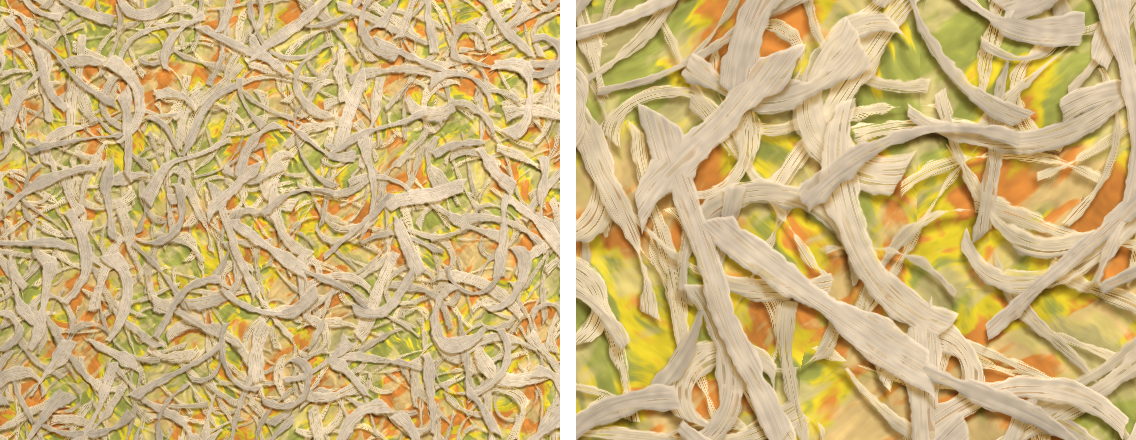
Left: the whole. Right: its middle third, enlarged.
This pattern is drawn by a WebGL 2 fragment shader. Its source:

```glsl
#version 300 es
precision highp float;

uniform vec2 u_resolution;
out vec4 fragColor;

// Lengths are fractions of the canvas height
const int STROKE_LAYERS = 6;
const vec2 CELL_RANGE = vec2(0.088, 0.138);
const vec2 WIDTH_RANGE = vec2(0.0038, 0.0120);
const vec2 REACH_RANGE = vec2(0.45, 0.95);
const vec2 LIGHT_OFFSET = vec2(0.0018, 0.0055);
const float GROUND_SHADOW = 0.42;
const float PAINT_SHADOW = 0.24;
const float WARP = 0.034;
const float EDGE_ROUGHNESS = 0.009;

const vec3 THIN_PAINT = vec3(0.88, 0.79, 0.62);
const vec3 THICK_PAINT = vec3(0.83, 0.755, 0.65);
const vec3 SHADOW_TINT = vec3(1.0, 0.90, 0.68);
const vec3 GREEN = vec3(0.67, 0.67, 0.32);
const vec3 YELLOW = vec3(0.90, 0.80, 0.20);
const vec3 ORANGE = vec3(0.84, 0.53, 0.24);
const vec3 CREAM = vec3(0.86, 0.77, 0.52);

float hash(vec2 p) {
    vec3 q = fract(p.xyx * vec3(0.1031, 0.1030, 0.0973));
    q += dot(q, q.yzx + 33.33);
    return fract((q.x + q.y) * q.z);
}

float noise(vec2 p) {
    vec2 i = floor(p), f = fract(p);
    f = f * f * (3.0 - 2.0 * f);
    return mix(mix(hash(i), hash(i + vec2(1, 0)), f.x),
               mix(hash(i + vec2(0, 1)), hash(i + 1.0), f.x), f.y);
}

float fbm(vec2 p) {
    float sum = 0.0, gain = 0.55;
    for (int i = 0; i < 4; i++) {
        sum += gain * noise(p);
        p = mat2(1.6, 1.2, -1.2, 1.6) * p + 7.3;
        gain *= 0.5;
    }
    return sum;
}

mat2 rotation(float angle) {
    float c = cos(angle), s = sin(angle);
    return mat2(c, s, -s, c);
}

// Nearest knife-cut arc: distance, place along, place across, random tint
vec4 strokeLayer(vec2 p, float cell, float width, float seed) {
    vec4 nearest = vec4(1.0, 0.0, 0.0, 0.0);
    vec2 home = floor(p / cell);
    for (int y = -1; y <= 1; y++)
    for (int x = -1; x <= 1; x++) {
        vec2 id = home + vec2(x, y);
        vec2 key = id + seed * 37.0 + 60.0;
        vec2 jitter = vec2(hash(key), hash(key + 211.7));
        float bend = hash(key + 97.3), tint = hash(key + 401.1);
        float halfLength = cell * mix(REACH_RANGE.x, REACH_RANGE.y, hash(key + 151.9));
        float aperture = mix(0.08, 2.0, bend * bend * bend);
        float radius = halfLength / aperture;
        vec2 q = p - (id + 0.2 + 0.6 * jitter) * cell;
        q = rotation(6.2832 * hash(key + 313.3)) * q;
        q.y += radius;
        float angle = atan(q.x, q.y);
        float along = angle / aperture;
        float across = length(q) - radius;

        // Uneven width and slanted ends
        float swell = noise(vec2(along * 2.2 + 9.0, tint * 90.0));
        float w = width * mix(0.6, 1.25, tint) * (0.45 + 0.95 * swell - 0.25 * along);
        float end = abs(angle) * radius - halfLength + (bend * 2.4 - 1.2) * across;
        float d = max(abs(across) - w, 0.75 * end);
        if (d < nearest.x) nearest = vec4(d, along, across / width, tint);
    }
    return nearest;
}

// Brushed patches of bright colour under the strokes
vec3 ground(vec2 p) {
    vec2 q = p + 0.05 * vec2(fbm(p * 11.0), fbm(p * 11.0 + 31.0));
    float turn = 0.9 + 1.6 * floor(2.0 * noise(p * 8.0 + 5.0));
    float streak = fbm(rotation(turn) * q * vec2(28.0, 90.0));
    float patches = fbm(q * 13.0 + 14.0) + 0.35 * (streak - 0.5);
    vec3 color = mix(GREEN, YELLOW, smoothstep(0.40, 0.49, patches));
    color = mix(color, ORANGE, smoothstep(0.51, 0.60, patches));
    float veil = fbm(rotation(-0.7) * q * vec2(20.0, 55.0) + 50.0);
    color = mix(color, CREAM, 0.8 * smoothstep(0.46, 0.64, veil));
    return color * (0.76 + 0.44 * streak);
}

void main() {
    vec2 uv = gl_FragCoord.xy / u_resolution;
    vec2 p = gl_FragCoord.xy / u_resolution.y;
    float pixel = 1.0 / u_resolution.y;
    vec3 color = ground(p);
    float covered = 0.0;
    vec2 bent = p + WARP * (vec2(noise(p * 9.0), noise(p * 9.0 + 40.0)) - 0.5);
    float rough = EDGE_ROUGHNESS * (fbm(p * 55.0) - 0.5);
    float smear = fbm(p * 24.0 + 80.0);

    // Stack raised strokes, each layer shading those below
    for (int i = 0; i < STROKE_LAYERS; i++) {
        float level = float(i) / float(STROKE_LAYERS - 1);
        float cell = mix(CELL_RANGE.x, CELL_RANGE.y, level);
        float width = mix(WIDTH_RANGE.x, WIDTH_RANGE.y, level);
        mat2 turn = rotation(0.7 * float(i));
        vec4 stroke = strokeLayer(turn * bent + 3.0, cell, width, float(i));
        vec2 lit = turn * (bent + LIGHT_OFFSET) + 3.0;
        float lightward = strokeLayer(lit, cell, width, float(i)).x + rough;
        float bristle = noise(vec2(stroke.y * 4.0, stroke.z * 7.0) + stroke.w * 70.0);
        float d = stroke.x + rough;
        float depth = mix(GROUND_SHADOW, PAINT_SHADOW, covered);
        float shadow = smoothstep(0.003, -0.003, lightward) * mix(0.55, 1.0, level);
        color *= mix(vec3(1.0), SHADOW_TINT * (1.0 - depth), shadow);

        // Ridged paint with lit and shaded rims, dry where bristles part
        float rim = smoothstep(-0.0035, 0.0, d);
        float facing = clamp((lightward - d) / length(LIGHT_OFFSET), -1.0, 1.0);
        vec3 paint = mix(THIN_PAINT, THICK_PAINT, level);
        paint *= 0.72 + 0.16 * bristle + 0.16 * stroke.w + 0.22 * smear + 0.18 * rim * facing;
        float dry = smoothstep(0.62, 0.85, bristle) * mix(0.7, 0.25, level);
        float cover = smoothstep(pixel, -pixel, d) * (1.0 - dry);
        color = mix(color, paint, cover);
        covered = max(covered, cover);
    }

    // Warm light falling from the upper right
    float light = 0.95 + 0.08 * uv.x + 0.06 * uv.y;
    color *= light * (0.96 + 0.08 * noise(p * 160.0));
    fragColor = vec4(clamp(color, 0.0, 1.0), 1.0);
}
```
